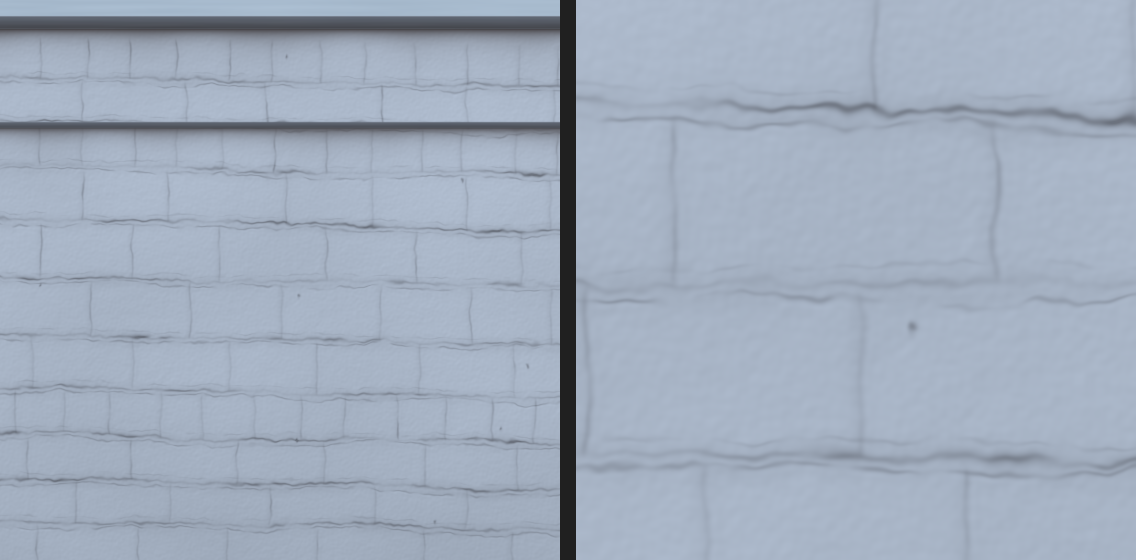
Left: the whole. Right: its middle third, enlarged.
A WebGL 1 fragment shader for this texture:

```glsl
precision highp float;
uniform vec2 u_resolution;
// Paint and shade colours
const vec3 PAINT = vec3(0.67, 0.72, 0.79);
const vec3 LEDGE_FACE = vec3(0.655, 0.73, 0.805);
const vec3 UNDERSIDE_LIT = vec3(0.385, 0.415, 0.465);
const vec3 UNDERSIDE_DARK = vec3(0.25, 0.255, 0.275);
const vec3 SHADOW = vec3(0.25, 0.235, 0.245);
const vec3 CREVICE = vec3(0.36, 0.38, 0.42);
// Ledge depths, measured down from the top edge
const vec2 UPPER_LEDGE = vec2(0.029, 0.052);
const vec2 LOWER_LEDGE = vec2(0.218, 0.229);
// Brickwork layout
const float FIRST_BED = 0.306;
const float COURSE_HEIGHT = 0.0895;
const float COURSE_SWELL = 0.036;
const float BED_SLOPE = 0.016;
const float BED_WOBBLE = 0.015;
const float BRICK_LENGTH = 0.1706;
const float JOINT_START = 0.065;
const float JOINT_JITTER = 0.12;
// Surface wear
const float PLASTER_RELIEF = 0.075;
const float BLOTCH = 0.045;
const float PIT_CELLS = 7.0;

vec2 hash2(vec2 c) {
  c = vec2(dot(c, vec2(127.1, 311.7)), dot(c, vec2(269.5, 183.3)));
  return fract(sin(c) * 43758.5) * 2.0 - 1.0;
}
float gradientNoise(vec2 p) {
  vec2 i = floor(p), f = p - i, e = vec2(0.0, 1.0);
  vec2 s = f * f * f * (f * (f * 6.0 - 15.0) + 10.0);
  float a = dot(hash2(i), f);
  float b = dot(hash2(i + e.yx), f - e.yx);
  float c = dot(hash2(i + e.xy), f - e.xy);
  float d = dot(hash2(i + e.yy), f - e.yy);
  return mix(mix(a, b, s.x), mix(c, d, s.x), s.y);
}
float strand(float d, float width) {
  return exp(-d * d / (width * width));
}
float bedDepth(float course, float x) {
  float swell = sin(course * 0.3927);
  return FIRST_BED + COURSE_HEIGHT * course + COURSE_SWELL * swell * swell + BED_SLOPE * (x - 0.5);
}

// Returns crevice darkness in x and lit rims in y
vec2 mortar(vec2 q) {
  vec2 tone = vec2(0.0);
  float ragged = 0.008 * gradientNoise(q * vec2(24.0, 30.0)) + 0.004 * gradientNoise(q * vec2(70.0, 80.0));
  float broken = smoothstep(-0.35, 0.25, gradientNoise(q * vec2(30.0, 75.0)));
  float patchy = smoothstep(-0.3, 0.4, gradientNoise(q * vec2(20.0, 28.0) + 7.0));
  float lean = 0.006 * gradientNoise(q * vec2(9.0, 24.0)) + ragged * 0.4;
  for (int i = 0; i < 11; i++) {
    float k = float(i) - 2.0;
    float bed = bedDepth(k, q.x) + BED_WOBBLE * gradientNoise(vec2(q.x * 4.0, k * 7.37 + 0.4));
    // Bed joint: a broken crack, ripples, gouges and a soft hollow
    float d = q.y - bed - ragged;
    float wear = smoothstep(-0.25, 0.35, gradientNoise(vec2(q.x * 5.0, k * 3.13 + 0.5)));
    float split = 0.009 + 0.012 * gradientNoise(vec2(q.x * 8.0, k * 5.71 + 0.3));
    float gouge = smoothstep(0.05, 0.4, gradientNoise(vec2(q.x * 13.0, k * 2.37 + 0.6)));
    tone.x += strand(d, 0.0022) * mix(0.07, 0.55, wear) * mix(0.35, 1.0, broken)
      + strand(d - split, 0.0017) * 0.26 * broken
      + strand(d + 0.007 + split * 0.3, 0.0016) * 0.14 * (1.0 - broken)
      + strand(d + 0.001, 0.0042) * gouge * broken * 0.36
      + strand(d - 0.003, 0.011) * mix(0.07, 0.15, wear);
    tone.y += strand(d - 0.005, 0.0024) * mix(0.3, 1.0, wear) + strand(d - split - 0.004, 0.002) * 0.5 * broken;
    // Upright joints: half-length bricks in the header courses
    float above = bedDepth(k - 1.0, q.x);
    float inside = smoothstep(above, above + 0.015, q.y) * (1.0 - smoothstep(bed - 0.006, bed + 0.004, q.y));
    float header = max(step(k, -1.5), 1.0 - step(0.5, mod(k, 5.0)));
    float brick = BRICK_LENGTH * mix(1.0, 0.5, header);
    float u = (q.x - JOINT_START) / brick + 0.5 * mod(k, 2.0);
    float n = floor(u + 0.5);
    vec2 vary = hash2(vec2(n, k + 20.0));
    float j = (u - n - JOINT_JITTER * vary.x) * brick + lean;
    float crack = 0.06 + 0.3 * (0.5 + 0.5 * vary.y) * patchy;
    tone.x += inside * (strand(j, 0.002) * crack + strand(j, 0.007) * 0.06);
    tone.y += inside * strand(j - 0.0042, 0.0022) * 0.4;
  }
  return tone;
}
float plaster(vec2 q) {
  return 0.8 * gradientNoise(q * 22.0) + 0.5 * gradientNoise(q * 68.0) + 0.4 * gradientNoise(q * 150.0);
}
float pits(vec2 q) {
  vec2 cell = floor(q * PIT_CELLS);
  vec2 centre = (cell + 0.5 + 0.3 * hash2(cell + 3.0)) / PIT_CELLS;
  vec2 d = (q - centre) * vec2(1.1, 0.7) + 0.003 * gradientNoise(q * 110.0);
  return step(0.72, hash2(cell + 41.0).x) * strand(length(d), 0.0026);
}

// Dark underside of a ledge and the soft shadow below it
vec3 addLedge(vec3 colour, vec2 q, vec2 span, float strength, float fall) {
  float below = max(q.y - span.y, 0.0), soft = 1.0 / u_resolution.y;
  float reach = fall * (1.0 + 0.5 * gradientNoise(vec2(q.x * 9.0, span.y * 50.0)));
  float shade = 0.75 * exp(-below / reach) + 0.25 * exp(-below / (reach * 3.0));
  colour = mix(colour, SHADOW, strength * step(span.y, q.y) * shade);
  vec2 edges = smoothstep(span - soft, span + soft, q.yy);
  float depth = clamp((q.y - span.x) / (span.y - span.x), 0.0, 1.0);
  float streak = 0.02 * gradientNoise(q * vec2(7.0, 190.0));
  return mix(colour, mix(UNDERSIDE_LIT, UNDERSIDE_DARK, depth * strength) + streak, edges.x * (1.0 - edges.y));
}

void main() {
  vec2 q = gl_FragCoord.xy / u_resolution;
  q.y = 1.0 - q.y;
  // Painted brick wall
  float emboss = plaster(q + vec2(0.0012, 0.002)) - plaster(q);
  float light = mix(1.015, 0.935, q.y * q.y) + BLOTCH * gradientNoise(q * vec2(3.0, 5.0));
  vec2 tone = mortar(q);
  vec3 colour = PAINT * (light + PLASTER_RELIEF * emboss + 0.035 * min(tone.y, 1.0));
  colour = mix(colour, CREVICE, min(tone.x + 0.5 * pits(q), 0.8));
  // Streaked ledge face, then both undersides
  vec3 face = LEDGE_FACE + 0.035 * gradientNoise(q * vec2(5.0, 110.0));
  colour = mix(face, colour, step(UPPER_LEDGE.x, q.y));
  colour = addLedge(colour, q, UPPER_LEDGE, 0.95, 0.012);
  gl_FragColor = vec4(addLedge(colour, q, LOWER_LEDGE, 0.8, 0.010), 1.0);
}
```
